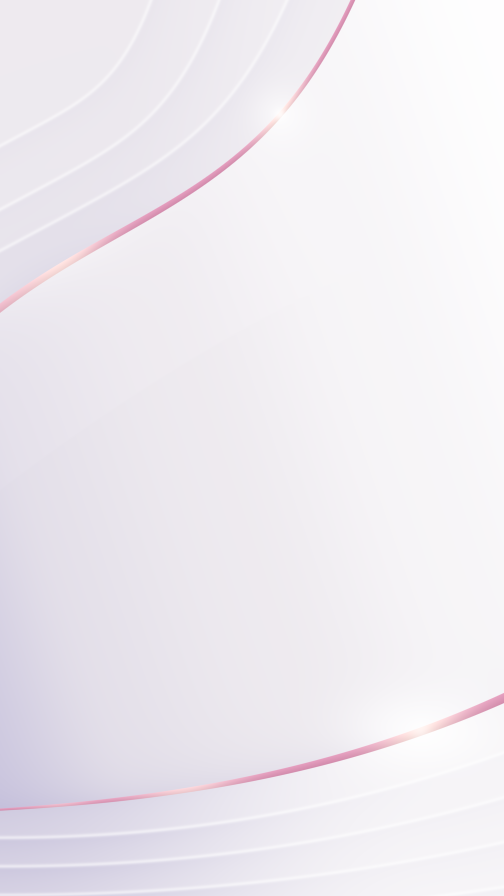
This background is drawn by a Shadertoy shader. Its source:

```glsl
const vec3 LAVENDER = vec3(0.79, 0.77, 0.87);
const vec3 MIST     = vec3(0.885, 0.868, 0.91);
const vec3 PEARL    = vec3(0.932, 0.918, 0.937);
const vec3 SNOW     = vec3(0.967, 0.960, 0.970);
const vec3 WHITE    = vec3(1.0);
const vec3 SHADE    = vec3(0.70, 0.68, 0.82);
const vec3 ROSE     = vec3(0.86, 0.58, 0.71);
const vec3 CREAM    = vec3(0.99, 0.89, 0.87);
const vec2 TOP_GLINT = vec2(0.556, 0.872);
const vec2 LOW_GLINT = vec2(0.835, 0.184);
const float LINE_WIDTH = 0.0022;
const float STEP_SHADOW = 0.022;

// Bell-shaped falloff
float bell(float x, float width) {
    return exp(-x * x / (width * width));
}

// Heights of the two ribbon curves
float topCurve(float x) {
    float cube = x * x * x;
    return 0.656 + x * (0.43 - 0.483 * x + 0.68 * x * x + 0.562 * cube * cube);
}

float lowCurve(float x) {
    return 0.0964 + x * (0.034 + 0.052 * x + 0.0386 * x * x);
}

// Heights of the step edges inside each panel
float topStep(float x, float i) {
    float start = 0.837 - 0.0835 * i + 0.0125 * i * i;
    float reach = 0.30 + 0.135 * i;
    return start + 0.3 * x + (1.0 - start - 0.3 * reach) * pow(x / reach, 5.0);
}

float lowStep(float x, float i) {
    return 0.065 - 0.032 * i + (0.095 - 0.018 * i) * pow(x, 2.1);
}

// Turns a vertical offset into a distance across a sloping curve
float across(float offset, float rise, float aspect) {
    return offset / sqrt(1.0 + rise * rise / (aspect * aspect));
}

// Diagonal wash from lavender to white, with one faint arc
vec3 backdrop(vec2 uv) {
    float t = uv.x + 0.62 * uv.y;
    vec3 col = mix(LAVENDER, MIST, smoothstep(0.0, 0.36, t));
    col = mix(col, PEARL, smoothstep(0.2, 0.75, t));
    col = mix(col, SNOW, smoothstep(0.70, 1.12, t));
    col = mix(col, WHITE, 0.85 * smoothstep(1.1, 1.6, t));
    float arc = uv.y - 0.453 - 0.43 * uv.x + 0.12 * uv.x * uv.x;
    return col + 0.006 * smoothstep(-0.002, 0.002, arc) * (1.0 - smoothstep(0.4, 0.75, uv.x));
}

// Pale edge with a soft shadow on its outer side
vec3 addStep(vec3 col, float d, float shadow, float shine) {
    float falloff = exp(-max(-d, 0.0) / STEP_SHADOW) * (1.0 - smoothstep(-0.002, 0.002, d));
    col = mix(col, SHADE, shadow * falloff);
    return mix(col, WHITE, shine * bell(d, LINE_WIDTH));
}

// Ribbon of given half width with an antialiased rim
vec3 addRibbon(vec3 col, float d, float halfWidth, float cream, float pixel) {
    vec3 metal = mix(ROSE, CREAM, clamp(cream, 0.0, 1.0));
    metal += 0.04 * clamp(d / halfWidth, -1.0, 1.0);
    return mix(col, metal, 1.0 - smoothstep(-pixel, pixel, abs(d) - halfWidth));
}

void mainImage(out vec4 fragColor, in vec2 fragCoord) {
    vec2 uv = fragCoord / iResolution.xy;
    float aspect = iResolution.x / iResolution.y;
    float pixel = 0.7 / iResolution.y;
    float e = 0.005;
    float x = uv.x;

    float topRise = (topCurve(x + e) - topCurve(x - e)) / (2.0 * e);
    float lowRise = (lowCurve(x + e) - lowCurve(x - e)) / (2.0 * e);
    float top = across(uv.y - topCurve(x), topRise, aspect);
    float low = across(uv.y - lowCurve(x), lowRise, aspect);

    // Open field, shaded above the low ribbon and lit beneath the top one
    vec3 col = backdrop(uv);
    col = mix(col, SHADE, 0.30 * exp(-max(low, 0.0) / 0.022) * (1.0 - 0.85 * x));
    col = mix(col, WHITE, 0.4 * exp(-max(-top, 0.0) / 0.025) * bell(x - 0.15, 0.2));

    // Upper panel
    vec3 upper = mix(PEARL, SNOW, 0.45 * smoothstep(0.2, 0.65, x));
    upper = mix(upper, SHADE, 0.26 * exp(-max(top, 0.0) / 0.045) * (1.0 - smoothstep(0.0, 0.6, x)));
    for (float i = 0.0; i < 3.0; i++) {
        float rise = (topStep(x + e, i) - topStep(x, i)) / e;
        float d = across(uv.y - topStep(x, i), rise, aspect);
        upper = addStep(upper, d, 0.09, 0.5);
    }
    col = mix(col, upper, smoothstep(-pixel, pixel, top));

    // Lower panel
    vec3 lower = mix(mix(LAVENDER, MIST, 0.6), SNOW, smoothstep(-0.1, 0.85, x));
    lower = mix(lower, SHADE, 0.25 * exp(-max(-low, 0.0) / 0.03) * (1.0 - smoothstep(0.0, 0.7, x)));
    for (float i = 0.0; i < 4.0; i++) {
        float d = uv.y - lowStep(x, i);
        lower = addStep(lower, d, mix(0.30, 0.06, smoothstep(0.0, 0.7, x)), 0.55);
    }
    col = mix(col, lower, 1.0 - smoothstep(-pixel, pixel, low));

    // Broad light behind the ribbons
    vec2 fromTop = (uv - TOP_GLINT) * vec2(aspect, 1.0);
    vec2 fromLow = (uv - LOW_GLINT) * vec2(aspect, 1.0);
    col = mix(col, WHITE, 0.55 * bell(length(fromTop), 0.03));
    col = mix(col, WHITE, 0.85 * bell(length(fromLow * vec2(0.55, 1.0)), 0.045));

    // Ribbons with cream highlights, then small sparkles
    float topCream = 0.85 * bell(x - 0.13, 0.09) + bell(x - TOP_GLINT.x, 0.05) + 0.35 * bell(x, 0.1);
    float lowCream = bell(x - LOW_GLINT.x, 0.09) + 0.75 * bell(x - 0.37, 0.1) + 0.4 * bell(x - 0.12, 0.06);
    col = addRibbon(col, top, mix(0.0042, 0.0024, smoothstep(0.0, 0.7, x)), topCream, pixel);
    col = addRibbon(col, low, mix(0.0012, 0.0052, x), lowCream, pixel);
    col = mix(col, WHITE, 0.8 * bell(length(fromTop), 0.007));
    col = mix(col, WHITE, 0.5 * bell(length(fromLow), 0.012));

    fragColor = vec4(clamp(col, 0.0, 1.0), 1.0);
}
```
